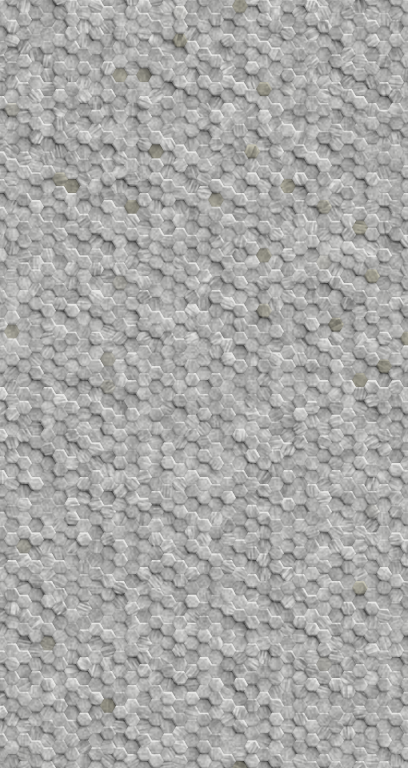
A WebGL 2 fragment shader for this pattern:

```glsl
#version 300 es
precision highp float;
// Wall of small grey stone hexagons set at uneven depths, lit from the upper right.
// Each cell hashes its own height, tilt, tone and grain; the height steps to its
// six neighbours give bright rims and dark shadows. Supersampled for smooth edges.
uniform vec2 u_resolution;
out vec4 fragColor;

const float COLUMNS = 34.0;                 // tiles across the canvas
const vec2 HALF_CELL = vec2(0.86603, 0.5);  // column pitch, half row pitch
const vec2 LIGHT = vec2(0.5, 0.866);
const vec3 STONE = vec3(1.0, 1.0, 0.993);
const vec3 OLIVE = vec3(0.84, 0.83, 0.76);
const int SAMPLES = 3;

float hash(vec2 p, float seed) {
    vec3 v = fract(vec3(p.xyx + seed * 7.31) * vec3(0.1031, 0.1030, 0.0973));
    v += dot(v, v.yzx + 33.33);
    return fract((v.x + v.y) * v.z);
}

float noise(vec2 p, float seed) {
    vec2 cell = floor(p);
    vec2 f = fract(p);
    f = f * f * (3.0 - 2.0 * f);
    float low = mix(hash(cell, seed), hash(cell + vec2(1, 0), seed), f.x);
    float high = mix(hash(cell + vec2(0, 1), seed), hash(cell + vec2(1, 1), seed), f.x);
    return mix(low, high, f.y);
}

mat2 rotation(float angle) {
    float c = cos(angle), s = sin(angle);
    return mat2(c, s, -s, c);
}

// Centre of the flat-topped hexagon that holds p.
vec2 hexCentre(vec2 p) {
    vec2 pitch = 2.0 * HALF_CELL;
    vec2 a = floor(p / pitch + 0.5) * pitch;
    vec2 b = (floor(p / pitch) + 0.5) * pitch;
    return dot(p - a, p - a) < dot(p - b, p - b) ? a : b;
}

vec2 cellId(vec2 centre) {
    return floor(centre / HALF_CELL + 0.5) + 200.0;
}

float tileHeight(vec2 id) {
    return hash(id, 1.0);
}

// Rims, shadows and joints along the six sides.
float edgeShade(vec2 q, vec2 centre, float height) {
    float shade = 0.0;
    float nearest = 1.0;
    for (int i = 0; i < 6; i++) {
        float angle = radians(30.0 + 60.0 * float(i));
        vec2 side = vec2(cos(angle), sin(angle));
        float dist = 0.5 - dot(q, side);
        float drop = height - tileHeight(cellId(centre + side));
        float depth = sqrt(abs(drop));  // evens out small and large steps
        float facing = dot(side, LIGHT);
        float rim = 1.0 - smoothstep(0.05, 0.17, dist);
        if (drop > 0.0) {
            shade += rim * depth * facing * (facing > 0.0 ? 0.30 : 0.26);
        } else {
            shade -= exp(-dist / 0.11) * depth * max(facing, 0.0) * 0.36;
        }
        nearest = min(nearest, dist);
    }
    return shade - 0.04 * (1.0 - smoothstep(0.02, 0.1, nearest));
}

// Scored lines at a random angle, stronger on some tiles, plus fine grit.
float grain(vec2 q, vec2 id, vec2 p) {
    vec2 along = rotation(hash(id, 2.0) * 3.1416) * q;
    float lines = noise(along * vec2(1.8, 8.5) + id * 3.7, 3.0) - 0.5;
    float strength = mix(0.06, 0.28, pow(hash(id, 4.0), 2.0));
    float grit = noise(p * 7.0 + 50.0, 5.0) - 0.5;
    return lines * strength + grit * 0.12;
}

vec3 wall(vec2 p) {
    vec2 centre = hexCentre(p);
    vec2 id = cellId(centre);
    vec2 q = p - centre;
    float height = tileHeight(id);
    vec2 tilt = vec2(hash(id, 6.0), hash(id, 7.0)) - 0.5;

    float tone = 0.687 + 0.02 * (height - 0.5);
    tone += 0.09 * (hash(id, 8.0) - 0.5) + 0.05 * dot(tilt, LIGHT);
    tone += 0.26 * dot(tilt, q);
    tone += edgeShade(q, centre, height) + grain(q, id, p);

    // A few weathered tiles carry an olive stain.
    float stain = smoothstep(0.978, 0.995, hash(id, 10.0));
    return clamp(tone, 0.22, 0.9) * mix(STONE, OLIVE, stain);
}

void main() {
    vec3 sum = vec3(0.0);
    float scale = COLUMNS * HALF_CELL.x / u_resolution.x;
    for (int y = 0; y < SAMPLES; y++) {
        for (int x = 0; x < SAMPLES; x++) {
            vec2 offset = (vec2(x, y) + 0.5) / float(SAMPLES) - 0.5;
            sum += wall((gl_FragCoord.xy + offset) * scale);
        }
    }
    fragColor = vec4(sum / float(SAMPLES * SAMPLES), 1.0);
}
```
